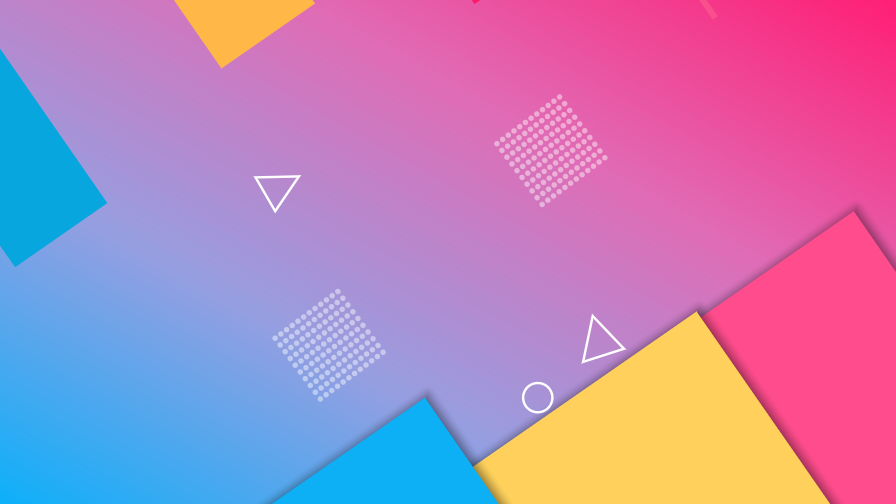
This background is drawn by a WebGL 1 fragment shader. Its source:

```glsl
precision highp float;
uniform vec2 u_resolution;

#define CARD_TILT 0.607
#define GRID_TILT 0.64
#define SHADOW_BLUR 0.022
#define SHADOW_SHIFT 0.006
#define SHADOW_DEPTH 0.5
#define STROKE_HALF 0.0024
#define DOT_RADIUS 0.0054
#define DOT_ALPHA 0.45
#define DOT_COUNT vec2(12.0, 10.0)
#define DOT_SPACING vec2(0.0141, 0.0167)

// Coverage of a shape, one pixel soft at its edge
float fill(float d) {
  return clamp(0.5 - d * u_resolution.y, 0.0, 1.0);
}

float outline(float d) {
  return fill(abs(d) - STROKE_HALF);
}

vec2 turn(vec2 p, float angle) {
  float c = cos(angle), s = sin(angle);
  return vec2(c * p.x + s * p.y, c * p.y - s * p.x);
}

// Distance to a quarter plane that lies left of and below the origin
float quarterPlane(vec2 q) {
  return length(max(q, 0.0)) + min(max(q.x, q.y), 0.0);
}

// Card rising from the lower edge, with a soft shadow around it
vec3 risingCard(vec3 under, vec2 p, vec2 corner, vec3 color) {
  vec2 q = turn(p - corner, CARD_TILT);
  float d = quarterPlane(q - vec2(SHADOW_SHIFT, 0.0));
  float shadow = 1.0 - smoothstep(-SHADOW_BLUR, SHADOW_BLUR, d);
  under *= 1.0 - SHADOW_DEPTH * shadow;
  return mix(under, color, fill(quarterPlane(q)));
}

// Strip hanging from above; corner is its lower right end
float hangingStrip(vec2 p, vec2 corner, float width) {
  vec2 q = turn(p - corner, CARD_TILT);
  return fill(max(abs(q.x + 0.5 * width) - 0.5 * width, -q.y));
}

// Signed distance to a line, positive on the left of a to b
float sideOf(vec2 p, vec2 a, vec2 b) {
  vec2 along = normalize(b - a);
  return dot(p - a, vec2(-along.y, along.x));
}

// Triangle with clockwise corners
float triangle(vec2 p, vec2 a, vec2 b, vec2 c) {
  return max(sideOf(p, a, b), max(sideOf(p, b, c), sideOf(p, c, a)));
}

float dotGrid(vec2 p, vec2 center) {
  vec2 q = turn(p - center, GRID_TILT);
  vec2 last = 0.5 * DOT_COUNT - 0.5;
  vec2 cell = clamp(floor(q / DOT_SPACING) + 0.5, -last, last);
  return fill(length(q - cell * DOT_SPACING) - DOT_RADIUS);
}

// Diagonal gradient from the lower left to the upper right
vec3 backdrop(vec2 uv) {
  vec3 sky = vec3(0.05, 0.69, 0.98);
  vec3 periwinkle = vec3(0.59, 0.62, 0.88);
  vec3 orchid = vec3(0.88, 0.42, 0.71);
  vec3 hotPink = vec3(1.0, 0.12, 0.46);
  float t = 1.5 * (uv.x + uv.y);
  vec3 color = mix(sky, periwinkle, clamp(t, 0.0, 1.0));
  color = mix(color, orchid, clamp(t - 1.0, 0.0, 1.0));
  return mix(color, hotPink, clamp(t - 2.0, 0.0, 1.0));
}

void main() {
  vec2 p = gl_FragCoord.xy / u_resolution.y;
  vec3 color = backdrop(gl_FragCoord.xy / u_resolution);

  // Strips along the upper and left edges
  color = mix(color, vec3(0.03, 0.65, 0.87), hangingStrip(p, vec2(0.213, 0.597), 0.223));
  color = mix(color, vec3(1.0, 0.72, 0.28), hangingStrip(p, vec2(0.625, 0.993), 0.226));
  color = mix(color, vec3(1.0, 0.1, 0.42), hangingStrip(p, vec2(0.953, 1.0), 0.014));
  color = mix(color, vec3(1.0, 0.4, 0.56), 0.5 * hangingStrip(p, vec2(1.424, 0.968), 0.012));

  // Dot grids
  float dots = max(dotGrid(p, vec2(1.093, 0.701)), dotGrid(p, vec2(0.653, 0.315)));
  color = mix(color, vec3(1.0), DOT_ALPHA * dots);

  // Stacked cards, back to front
  color = risingCard(color, p, vec2(1.694, 0.581), vec3(1.0, 0.30, 0.55));
  color = risingCard(color, p, vec2(1.382, 0.382), vec3(1.0, 0.82, 0.36));
  color = risingCard(color, p, vec2(0.843, 0.211), vec3(0.05, 0.69, 0.96));

  // White outlines
  float lines = outline(triangle(p, vec2(0.507, 0.648), vec2(0.593, 0.650), vec2(0.546, 0.581)));
  lines = max(lines, outline(triangle(p, vec2(1.176, 0.373), vec2(1.238, 0.308), vec2(1.157, 0.282))));
  lines = max(lines, outline(length(p - vec2(1.067, 0.211)) - 0.029));
  color = mix(color, vec3(1.0), lines);

  gl_FragColor = vec4(color, 1.0);
}
```
